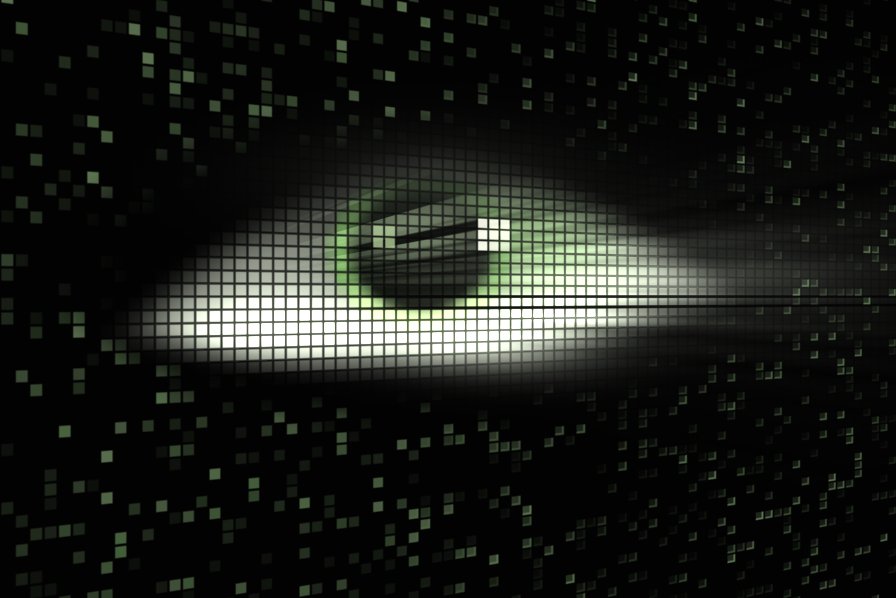
Write a WebGL 1 fragment shader that draws this background.

```glsl
precision highp float;
// A glowing eye built from square tiles on a wall receding to the right,
// among scattered dim green tiles. Light comes from soft ellipses between two
// lid curves; a log-spaced grid gives the perspective, polar noise the rays.
uniform vec2 u_resolution;

const float HORIZON = 0.504;
const float PITCH = 0.0245;   // tile size at the left edge
const float SHRINK = 0.007;   // loss of tile size per unit of x
const vec3 PALE = vec3(0.96, 1.0, 0.91);
const vec3 LEAF = vec3(0.43, 0.62, 0.34);

float hash(vec2 p) {
  vec3 q = fract(vec3(p.xyx) * 0.1031);
  q += dot(q, q.yzx + 33.33);
  return fract((q.x + q.y) * q.z);
}

float noise(vec2 p) {
  vec2 i = floor(p), f = fract(p);
  f = f * f * (3.0 - 2.0 * f);
  return mix(mix(hash(i), hash(i + vec2(1.0, 0.0)), f.x),
             mix(hash(i + vec2(0.0, 1.0)), hash(i + 1.0), f.x), f.y);
}

float blob(vec2 p, vec2 centre, vec2 radii) {
  vec2 d = (p - centre) / radii;
  return exp(-dot(d, d));
}

float box(vec2 p, vec2 halfSize, float blur) {
  vec2 e = smoothstep(halfSize + blur, halfSize - blur, abs(p));
  return e.x * e.y;
}

// Wall position to tile coordinates, and back
vec2 toTile(vec2 p) {
  float pitch = PITCH - SHRINK * p.x;
  return vec2(-log(pitch / PITCH) / SHRINK, (p.y - HORIZON) / pitch);
}

vec2 fromTile(vec2 t) {
  float pitch = PITCH * exp(-SHRINK * t.x);
  return vec2((PITCH - pitch) / SHRINK, HORIZON + t.y * pitch);
}

// Opening between the lids, with soft edges
float lidMask(vec2 p) {
  float left = pow(max(0.74 - p.x, 0.0) / 0.56, 1.7);
  float right = pow(max(p.x - 0.74, 0.0) / 0.51, 1.6);
  float upper = 0.762 - 0.3 * left - 0.242 * right;
  float a = (p.x - 0.62) / 0.55;
  float lower = 0.37 + 0.1 * a * a;
  return smoothstep(-0.01, 0.09, upper - p.y) * smoothstep(-0.02, 0.05, p.y - lower);
}

// Streaks fanning out from a point near the left corner
float rays(vec2 p) {
  float slope = (p.y - HORIZON) / max(p.x - 0.2, 0.05);
  float n = noise(vec2(slope * 45.0, p.x * 1.5));
  return 0.65 * n + 0.35 * noise(vec2(slope * 110.0, p.x * 2.0 + 9.0));
}

vec3 eyeColor(vec2 p, float streak) {
  // White of the eye
  float light = 0.16 + 0.62 * blob(p, vec2(0.47, 0.49), vec2(0.17, 0.12));
  float band = exp(-pow((p.y - 0.448 - 0.12 * max(p.x - 0.75, 0.0)) / 0.047, 2.0));
  light += 0.95 * band * smoothstep(0.2, 0.42, p.x) * smoothstep(1.15, 0.82, p.x);
  light += 0.55 * blob(p, vec2(0.95, 0.55), vec2(0.19, 0.11));
  vec3 col = PALE * light;
  col = mix(col, col * vec3(0.82, 1.0, 0.74), blob(p, vec2(0.88, 0.6), vec2(0.15, 0.1)));
  // Iris with a green rim and a dark pupil
  float d = length((p - vec2(0.705, 0.58)) / vec2(0.15, 0.128));
  vec3 iris = vec3(0.05, 0.065, 0.045);
  float rim = smoothstep(0.68, 0.9, d) * smoothstep(0.74, 0.57, p.y);
  iris += LEAF * 0.95 * rim;
  iris += vec3(0.7, 0.68, 0.56) * rim * smoothstep(0.54, 0.46, p.y);
  iris *= 1.0 - 0.8 * blob(p, vec2(0.75, 0.6), vec2(0.08, 0.07));
  col = mix(col, iris, smoothstep(1.1, 0.94, d));
  // Beams crossing the iris
  float beam = blob(p, vec2(0.7, 0.61), vec2(0.13, 0.06));
  col += vec3(0.40, 0.45, 0.36) * beam * smoothstep(0.4, 0.75, streak);
  return col * lidMask(p);
}

void main() {
  vec2 p = gl_FragCoord.xy / u_resolution.y;
  p.x *= 1.5 * u_resolution.y / u_resolution.x;
  float pitch = PITCH - SHRINK * p.x;
  float blur = 0.04 + 0.6 / (u_resolution.y * pitch);
  vec2 tile = toTile(p), id = floor(tile), q = fract(tile) - 0.5;
  vec2 centre = fromTile(id + 0.5);
  float streak = rays(p);
  float face = box(q, vec2(0.41), blur);

  // Tiled eye
  vec3 col = mix(eyeColor(p, streak), eyeColor(centre, streak), 0.6);
  float farSide = smoothstep(0.85, 1.2, p.x);
  col *= mix(0.22, 1.0, max(face, 0.55 * farSide));
  col *= mix(1.0, 0.5 + streak, smoothstep(0.75, 0.95, p.x));

  // Square glints
  float glint = box(centre - vec2(0.643, 0.602), vec2(0.02), 0.002);
  col = mix(col, vec3(0.62, 0.72, 0.53), 0.85 * glint * face);
  glint = box(centre - vec2(0.83, 0.613), vec2(0.026), 0.002);
  col = mix(col, vec3(0.96, 0.96, 0.9), 0.9 * glint * face);

  // Bloom below the lid and light trailing to the right
  float haze = 0.42 * blob(p, vec2(0.84, 0.415), vec2(0.17, 0.045));
  haze += 0.1 * blob(p, vec2(0.72, 0.7), vec2(0.25, 0.08));
  haze += 0.38 * streak * blob(p, vec2(1.05, 0.53), vec2(0.29, 0.085));
  haze += 0.06 * streak * blob(p, vec2(1.4, 0.55), vec2(0.4, 0.2));
  col += PALE * haze * mix(0.75, 1.0, face);
  float seam = min(abs(tile.y), abs(tile.y + 1.0));
  col *= 1.0 - 0.8 * smoothstep(0.14 + blur, 0.05, seam) * smoothstep(0.5, 0.75, p.x);

  // Scattered tiles, turning into edge-lit cubes on the right
  float open = smoothstep(0.8, 1.15, length((p - vec2(0.71, 0.55)) / vec2(0.6, 0.25)));
  float lit = step(0.77, hash(id + 17.0)) * (0.12 + 0.88 * pow(hash(id + 71.0), 2.0));
  float edge = max(face - box(q + vec2(0.2, -0.2), vec2(0.41), blur), 0.0);
  float cube = mix(face, 0.35 * face + 0.8 * edge, smoothstep(0.6, 1.1, p.x));
  vec3 green = mix(vec3(0.27, 0.38, 0.23), vec3(0.39, 0.48, 0.34), hash(id + 5.0));
  col += green * lit * cube * open * mix(1.0, 0.8, p.x / 1.5);

  gl_FragColor = vec4(clamp(col + 0.008, 0.0, 1.0), 1.0);
}
```
